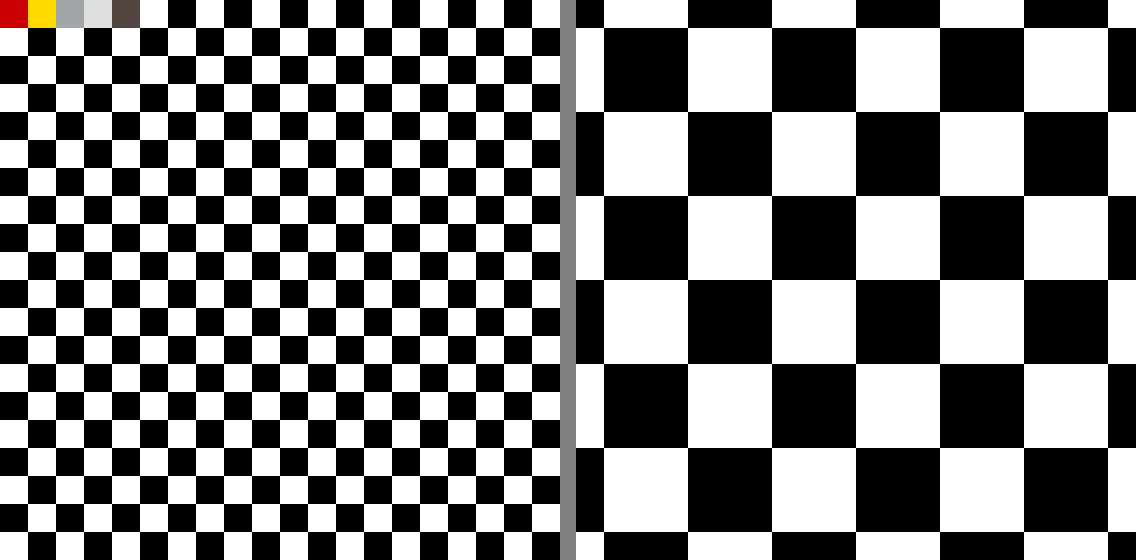
Left: the whole. Right: its middle third, enlarged.
A three.js fragment shader for this pattern:

```glsl
// A black and white checkerboard of 20 by 20 squares, with a short run of five
// coloured squares at the start of the top row. Each pixel blends the four
// nearest squares by coverage; square indices wrap, so the board tiles.

varying vec2 vUv;

const float SQUARES = 20.0;      // squares across and down, even so it wraps
const vec3 BLACK = vec3(0.0);
const vec3 WHITE = vec3(1.0);
const vec3 RED = vec3(0.79, 0.0, 0.0);
const vec3 YELLOW = vec3(1.0, 0.85, 0.0);
const vec3 MID_GREY = vec3(0.63, 0.65, 0.67);
const vec3 PALE_GREY = vec3(0.87, 0.88, 0.88);
const vec3 BROWN = vec3(0.32, 0.27, 0.25);
const float SWATCHES = 5.0;      // coloured squares in the top row

// Colour of a swatch by its column
vec3 swatchColor(float column) {
  if (column < 0.5) return RED;
  if (column < 1.5) return YELLOW;
  if (column < 2.5) return MID_GREY;
  if (column < 3.5) return PALE_GREY;
  return BROWN;
}

// Colour of a whole square, with indices wrapped around the board
vec3 squareColor(vec2 index) {
  vec2 id = mod(index + 0.5, SQUARES) - 0.5;
  bool topRow = id.y > SQUARES - 1.5;
  if (topRow && id.x < SWATCHES - 0.5) return swatchColor(id.x);
  float odd = step(0.5, mod(id.x + id.y + 0.25, 2.0) - 0.5);
  return mix(WHITE, BLACK, odd);
}

void main() {
  vec2 p = vUv * SQUARES;

  // Coverage on either side of the nearest grid crossing, one pixel wide
  vec2 corner = floor(p + 0.5);
  vec2 pixel = max(fwidth(p), vec2(0.0001));
  vec2 side = clamp((p - corner) / pixel + 0.5, 0.0, 1.0);

  // Blend of the four squares that meet at the crossing
  vec2 first = corner - 1.0;
  vec3 lower = mix(squareColor(first), squareColor(first + vec2(1.0, 0.0)), side.x);
  vec3 upper = mix(squareColor(first + vec2(0.0, 1.0)), squareColor(corner), side.x);

  gl_FragColor = vec4(mix(lower, upper, side.y), 1.0);
}
```
